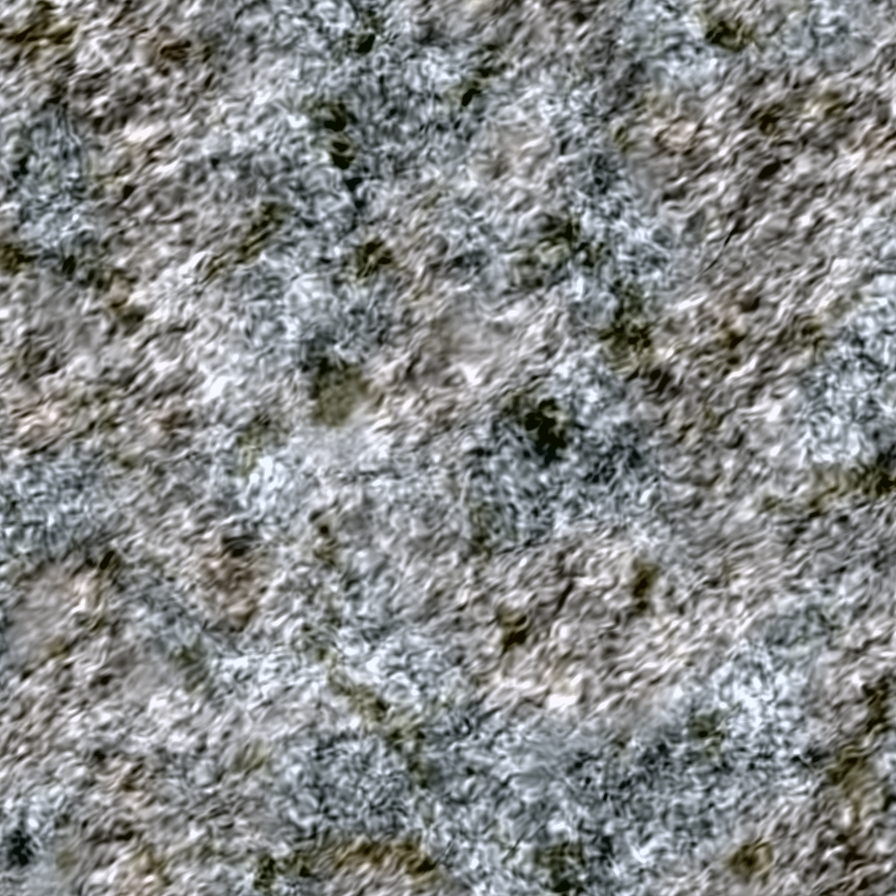
Reproduce this texture procedurally as a three.js fragment shader.

```glsl
// Weathered grey rock face with diagonal streaks, mossy pits and fine cracks.
varying vec2 vUv;

vec2 hashGradient(vec2 cell) {
  vec3 h = fract(cell.xyx * vec3(0.1031, 0.1030, 0.0973));
  h += dot(h, h.yzx + 33.33);
  return fract((h.xx + h.yz) * h.zy) * 2.0 - 1.0;
}

// Gradient noise, roughly -0.7 to 0.7
float noise(vec2 p) {
  vec2 cell = floor(p);
  vec2 f = p - cell;
  vec2 u = f * f * f * (f * (f * 6.0 - 15.0) + 10.0);
  vec2 e = vec2(0.0, 1.0);
  float low = mix(dot(hashGradient(cell), f),
                  dot(hashGradient(cell + e.yx), f - e.yx), u.x);
  float high = mix(dot(hashGradient(cell + e), f - e),
                   dot(hashGradient(cell + e.yy), f - e.yy), u.x);
  return mix(low, high, u.y);
}

vec2 noisePair(vec2 p) {
  return vec2(noise(p), noise(p + 40.5));
}

// Three octaves, the finest the strongest
float grain(vec2 p) {
  float sum = 0.0;
  float amplitude = 0.65;
  for (int i = 0; i < 3; i++) {
    sum += amplitude * noise(p);
    p = p * 2.07 + 17.3;
    amplitude *= 1.2;
  }
  return sum;
}

// Creased surface, stretched along the rock's bedding
float cragHeight(vec2 p) {
  return abs(noise(p * vec2(10.0, 18.0) + 5.0))
       + 0.5 * abs(noise(p * vec2(24.0, 43.0) + 31.0))
       + 0.35 * abs(noise(p * vec2(48.0, 85.0) + 57.0));
}

void main() {
  // Bedding axes rise to the right; coarse and fine warps roughen them
  vec2 p = vUv + 3.0;
  vec2 q = p + 0.014 * noisePair(p * 9.0) + 0.006 * noisePair(p * 42.0);
  vec2 bedding = vec2(0.8 * q.x + 0.6 * q.y, 0.8 * q.y - 0.6 * q.x);

  // Broad regions: streaky warm stone against mottled cool stone
  float region = noise(p * 4.0 + 11.0) + 0.5 * noise(p * 9.0 + 23.0);
  float warm = smoothstep(-0.25, 0.2, region);
  float broad = noise(bedding * vec2(3.5, 6.0) + 61.0) + 0.8 * noise(q * 11.0 + 7.0);
  float soft = smoothstep(0.15, 0.4, noise(p * 9.0 + 83.0));

  // Fine grit and creases lit from the upper left
  float streaks = grain(bedding * vec2(18.0, 34.0));
  float mottle = grain(q * 29.0 + 9.0);
  float grit = mix(mottle, streaks, 0.15 + 0.75 * warm);
  float relief = cragHeight(bedding) - cragHeight(bedding + vec2(0.0, 0.005));
  float detail = (0.72 * grit + 0.85 * relief) * (1.05 - 0.55 * soft);

  // Shadowed pits and cracks along the bedding
  float pitNoise = noise(q * 12.0 + 47.0) + 0.4 * noise(q * 31.0);
  float pit = smoothstep(0.16, 0.45, pitNoise);
  float crackLine = abs(noise(bedding * vec2(6.0, 14.0) + 71.0));
  float crack = 1.0 - smoothstep(0.0, 0.07, crackLine);
  crack *= smoothstep(0.0, 0.25, noise(p * 13.0 + 97.0));

  float tone = 0.565 + detail + 0.32 * broad - 0.25 * pit - 0.22 * crack;
  tone = clamp(tone, 0.05, 0.97);

  // Neutral stone turns bluer as it gets lighter
  vec3 color = vec3(tone - 0.012, tone + 0.003, tone + 0.08 * (tone - 0.5));
  color += mix(vec3(-0.02, 0.0, 0.025), vec3(0.02, -0.003, -0.008), warm);

  // Brown stains and olive growth in the hollows
  float stain = smoothstep(0.1, 0.4, noise(q * 10.0 + 131.0)) * warm;
  color += stain * vec3(0.015, -0.01, -0.04);
  float moss = max(pit, 0.5 * smoothstep(0.05, 0.35, pitNoise));
  color += moss * vec3(0.012, 0.0, -0.075);

  gl_FragColor = vec4(clamp(color, 0.0, 1.0), 1.0);
}
```
